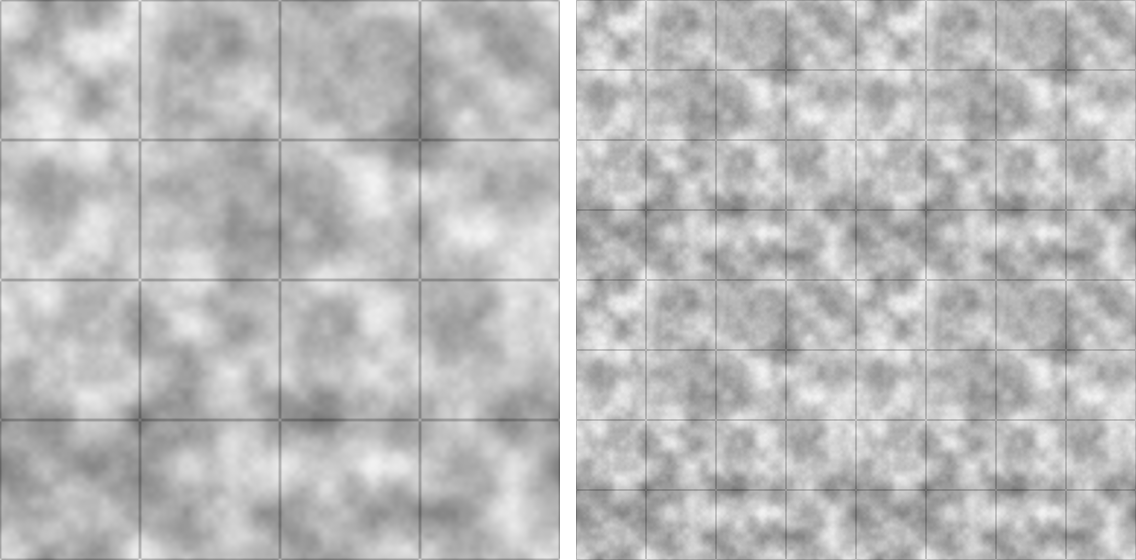
Left, the tile; right, the same tile 2 across and 2 down.
This texture is drawn by a WebGL 2 fragment shader. Its source:

```glsl
#version 300 es
precision highp float;
// Cloudy grey stone tiles in a square grid, divided by thin soft dark joints.

uniform vec2 u_resolution;
out vec4 fragColor;

const float TILES = 4.0;            // tiles across and down
const float JOINT_RADIUS = 0.0047;  // half width of a joint, in canvas units
const float JOINT_DARKNESS = 0.26;
const float CLOUD_CELLS = 12.0;     // noise cells across, coarsest octave
const int OCTAVES = 4;
const float GAIN = 0.47;
const float SEED = 5.0;
const vec3 DARK_GREY = vec3(0.43);
const vec3 LIGHT_GREY = vec3(1.05);

float hash(vec2 p) {
    return fract(sin(dot(p, vec2(12.9898, 78.233))) * 43758.5453);
}

// Wraps whole cell numbers; the half cell guards against rounding
vec2 wrapCell(vec2 cell, float period) {
    return cell - period * floor((cell + 0.5) / period);
}

// Value noise that wraps after a whole number of cells
float wrappedNoise(vec2 p, float period, float seed) {
    vec2 cell = floor(p);
    vec2 f = fract(p);
    vec2 blend = f * f * (3.0 - 2.0 * f);
    vec2 lo = wrapCell(cell, period) + seed;
    vec2 hi = wrapCell(cell + 1.0, period) + seed;
    float bottom = mix(hash(lo), hash(vec2(hi.x, lo.y)), blend.x);
    float top = mix(hash(vec2(lo.x, hi.y)), hash(hi), blend.x);
    return mix(bottom, top, blend.y);
}

// Octaves of wrapped noise, normalised to 0..1
float clouds(vec2 uv) {
    float sum = 0.0;
    float total = 0.0;
    float amplitude = 1.0;
    float cells = CLOUD_CELLS;
    for (int i = 0; i < OCTAVES; i++) {
        sum += amplitude * wrappedNoise(uv * cells, cells, SEED * float(i + 1));
        total += amplitude;
        amplitude *= GAIN;
        cells *= 2.0;
    }
    return sum / total;
}

// Joint coverage; crossing joints partly cancel, leaving a lighter knot
float joints(vec2 uv) {
    vec2 edgeDistance = (0.5 - abs(fract(uv * TILES) - 0.5)) / TILES;
    vec2 radius = max(vec2(JOINT_RADIUS), 1.0 / u_resolution);
    vec2 line = 1.0 - smoothstep(vec2(0.0), radius, edgeDistance);
    return line.x + line.y - 2.0 * line.x * line.y;
}

void main() {
    vec2 uv = gl_FragCoord.xy / u_resolution;
    vec3 color = mix(DARK_GREY, LIGHT_GREY, clouds(uv));
    color *= 1.0 - JOINT_DARKNESS * joints(uv);
    fragColor = vec4(clamp(color, 0.0, 1.0), 1.0);
}
```
